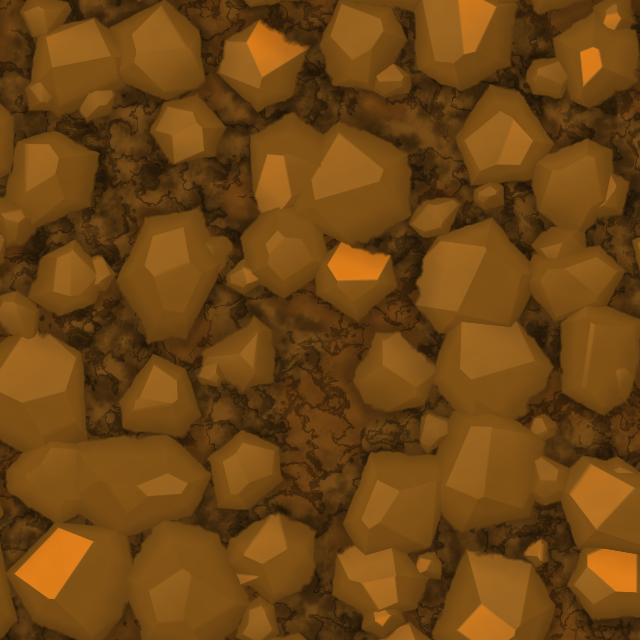
A Shadertoy shader for this texture:

```glsl
// Faceted amber-brown rocks half buried in dark, cracked dirt.

const float BIG_COUNT = 6.0;                  // grid cells per canvas side
const float SMALL_COUNT = 11.0;
const vec2 BIG_RADII = vec2(0.36, 0.62);      // in cells
const vec2 SMALL_RADII = vec2(0.25, 0.46);
const float BIG_SHARE = 0.97;                 // chance that a cell holds a rock
const float SMALL_SHARE = 0.36;
const float JITTER = 0.28;
const int SIDES = 6;
const float EDGE = 0.0016;                    // softness of facet edges
const float DIRT_RELIEF = 0.013;
const vec2 LIGHT = vec2(-0.5, 0.866);

const vec3 ROCK_DARK = vec3(0.45, 0.28, 0.07);
const vec3 ROCK_BASE = vec3(0.50, 0.315, 0.08);
const vec3 ROCK_PALE = vec3(0.60, 0.39, 0.125);
const vec3 ROCK_LIT = vec3(0.71, 0.44, 0.13);
const vec3 ROCK_GLOW = vec3(0.87, 0.49, 0.10);
const vec3 DIRT_DARK = vec3(0.25, 0.155, 0.045);
const vec3 DIRT_LIGHT = vec3(0.42, 0.265, 0.08);
const vec3 DIRT_RUST = vec3(0.41, 0.235, 0.06);

float hash(vec2 p) {
    return fract(sin(dot(p, vec2(127.1, 311.7))) * 43758.5453);
}

float noise(vec2 p) {
    vec2 i = floor(p), f = fract(p);
    f = f * f * (3.0 - 2.0 * f);
    return mix(mix(hash(i), hash(i + vec2(1, 0)), f.x),
               mix(hash(i + vec2(0, 1)), hash(i + vec2(1, 1)), f.x), f.y);
}

float fbm(vec2 p) {
    float sum = 0.0, amp = 0.5;
    for (int i = 0; i < 5; i++) {
        sum += amp * noise(p);
        p = mat2(1.6, 1.2, -1.2, 1.6) * p + 7.3;
        amp *= 0.5;
    }
    return sum;
}

vec2 heading(float angle) { return vec2(cos(angle), sin(angle)); }

// Cuts the rock (x: height, y: tone) with one more plane.
vec2 cut(vec2 rock, float height, float tone) {
    float lower = smoothstep(-EDGE, EDGE, rock.x - height);
    return vec2(min(rock.x, height), mix(rock.y, tone, lower));
}

// Height and tone of one rock: sloping sides cut off by two tilted caps.
vec2 rockAt(vec2 p, float radius, vec2 id) {
    float turn = 6.2832 * hash(id + 3.1);
    float sheen = 0.1 * dot(p, LIGHT) / radius;
    vec2 rock = vec2(1.0, 0.0);
    for (int i = 0; i < SIDES; i++) {
        vec2 key = id + vec2(float(i) * 1.37, 5.9);
        vec2 dir = heading(turn + (float(i) + 0.4 * (hash(key) - 0.5)) * 6.2832 / float(SIDES));
        float reach = radius * mix(0.72, 1.1, hash(key + 11.0));
        float slope = mix(0.7, 1.6, hash(key + 23.0));
        float tone = 0.17 + 0.09 * dot(dir, LIGHT) + 0.12 * (hash(key + 31.0) - 0.5);
        rock = cut(rock, (reach - dot(p, dir)) * slope, tone + 0.5 * sheen);
    }
    vec2 ridge = radius * 0.3 * (vec2(hash(id + 41.0), hash(id + 43.0)) - 0.5);
    float capHeight = radius * mix(0.42, 0.6, hash(id + 47.0));
    float capTurn = 6.2832 * hash(id + 53.0);
    for (int i = 0; i < 2; i++) {
        vec2 key = id + vec2(61.0, float(i) * 2.7);
        vec2 tilt = heading(capTurn) * mix(0.2, 0.65, hash(key));
        float tone = 0.38 + 0.3 * dot(tilt, LIGHT) + 0.65 * pow(hash(key + 5.0), 8.0);
        rock = cut(rock, capHeight - dot(p - ridge, tilt), tone + 1.5 * sheen);
        capTurn += mix(1.6, 3.0, hash(id + 67.0));
    }
    return rock;
}

// Merges a jittered grid of rocks into the scene (x: height, y: tone).
void addRocks(inout vec2 scene, vec2 uv, float count, float share, vec2 radii, float seed) {
    vec2 cell = floor(uv * count);
    for (int y = -1; y <= 1; y++)
    for (int x = -1; x <= 1; x++) {
        vec2 home = cell + vec2(x, y);
        vec2 id = home + seed;
        if (hash(id + 71.0) > share) continue;
        vec2 offset = 2.0 * JITTER * (vec2(hash(id), hash(id + 17.0)) - 0.5);
        vec2 p = uv - (home + 0.5 + offset) / count;
        float radius = mix(radii.x, radii.y, hash(id + 29.0)) / count;
        vec2 rock = rockAt(p, radius, id);
        scene.y = mix(scene.y, rock.y, smoothstep(-EDGE, EDGE, rock.x - scene.x));
        scene.x = max(scene.x, rock.x);
    }
}

vec3 rockColor(float tone) {
    vec3 color = mix(ROCK_DARK, ROCK_BASE, smoothstep(0.0, 0.2, tone));
    color = mix(color, ROCK_PALE, smoothstep(0.25, 0.5, tone));
    color = mix(color, ROCK_LIT, smoothstep(0.5, 0.75, tone));
    return mix(color, ROCK_GLOW, smoothstep(0.75, 1.0, tone));
}

vec3 dirtColor(vec2 uv, float grain) {
    vec3 color = mix(DIRT_DARK, DIRT_LIGHT, smoothstep(0.25, 0.7, grain));
    color = mix(color, DIRT_RUST, 0.7 * smoothstep(0.55, 0.75, noise(uv * 13.0 + 40.0)));
    vec2 warped = uv * 26.0 + 1.6 * vec2(grain, fbm(uv * 34.0 + 19.0));
    float crack = 1.0 - smoothstep(0.0, 0.09, abs(fbm(warped) - 0.48));
    return color * (1.0 - 0.38 * crack);
}

void mainImage(out vec4 fragColor, in vec2 fragCoord) {
    vec2 uv = fragCoord / iResolution.y;
    vec2 scene = vec2(-1.0, 0.0);
    addRocks(scene, uv, BIG_COUNT, BIG_SHARE, BIG_RADII, 7.0);
    addRocks(scene, uv, SMALL_COUNT, SMALL_SHARE, SMALL_RADII, 91.0);

    // Dirt, shaded where it meets the rocks
    float grain = fbm(uv * 45.0);
    vec3 dirt = dirtColor(uv, grain) * mix(1.06, 0.8, smoothstep(-0.03, 0.0, scene.x));

    // Rocks, dusty at the foot
    float above = scene.x - DIRT_RELIEF * (grain - 0.45);
    vec3 rock = rockColor(scene.y) * (0.98 + 0.04 * grain);
    rock *= mix(0.86, 1.0, smoothstep(0.0, 0.025, above));

    fragColor = vec4(mix(dirt, rock, smoothstep(-0.002, 0.003, above)), 1.0);
}
```
